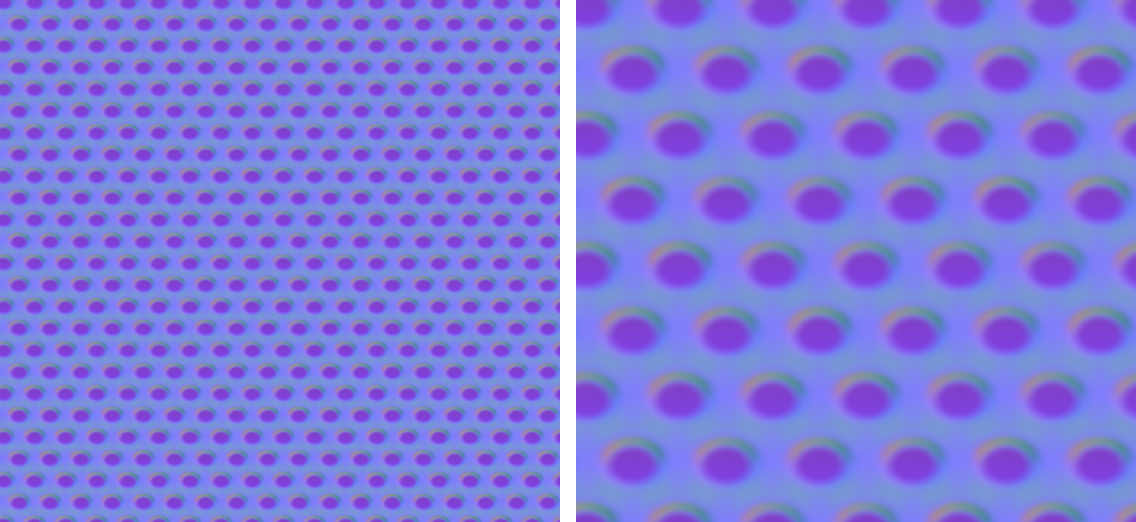
Left: the whole. Right: its middle third, enlarged.
Write a WebGL 2 fragment shader that draws this texture map.

```glsl
#version 300 es
precision highp float;
// Tangent-space normal map of a staggered grid of soft, dome-shaped dimples.

uniform vec2 u_resolution;
out vec4 fragColor;

const vec2 REPEATS = vec2(18.0, 24.0); // dimples across, rows up (even, for the stagger)
const vec3 FLAT = vec3(0.50, 0.495, 0.98);

float hash(vec2 p) {
    return fract(sin(dot(p, vec2(127.1, 311.7))) * 43758.5453);
}

float bell(float x) {
    return exp(-x * x);
}

// Colour offset from the flat surface; d is measured in column pitches.
vec3 dimple(vec2 d, float wear) {
    // Faint raised lip, strongest above and below
    float lip = bell((length(d / vec2(0.43, 0.36)) - 1.0) / 0.24);
    lip *= smoothstep(0.1, 0.8, abs(d.y) / 0.36);

    // Purple floor, deeper toward the top
    float floorDist = length((d + vec2(0.0, 0.055)) / vec2(0.27, 0.2));
    float body = 1.0 - smoothstep(0.6, 1.3, floorDist);
    vec3 bodyColor = vec3(0.50, 0.25, 0.83 - 0.35 * (d.y + 0.05));

    // Crescent rim: reddish on the left, teal on the right
    float rim = bell((length((d + vec2(0.0, 0.03)) / vec2(0.30, 0.235)) - 1.0) / 0.25);
    rim *= smoothstep(-0.12, 0.16, d.y) * (0.9 + 0.2 * wear);
    vec3 rimColor = vec3(0.48 - 0.45 * d.x, 0.58 - 0.8 * d.x * d.x, 0.62);

    // Gentle sideways tilt around the whole edge
    float tilt = -0.22 * d.x * bell((floorDist - 1.1) / 0.35);

    vec3 offset = (vec3(0.48, 0.56, 0.88) - FLAT) * lip;
    offset = mix(offset, bodyColor - FLAT, body);
    offset = mix(offset, rimColor - FLAT, min(rim, 1.0));
    return offset + vec3(tilt, 0.0, 0.0);
}

void main() {
    vec2 grid = gl_FragCoord.xy / u_resolution * REPEATS + vec2(0.0, 0.05);
    vec3 color = FLAT;

    // Sum the nearest dimples of three neighbouring rows
    for (int j = -1; j <= 1; j++) {
        float row = floor(grid.y + 0.5) + float(j);
        float x = grid.x - 0.11 - 0.5 * mod(row, 2.0);
        for (int i = -1; i <= 1; i++) {
            float column = floor(x + 0.5) + float(i);
            vec2 d = vec2(x - column, (grid.y - row) * 0.7);
            color += dimple(d, hash(mod(vec2(column, row), REPEATS)));
        }
    }
    fragColor = vec4(clamp(color, 0.0, 1.0), 1.0);
}
```
